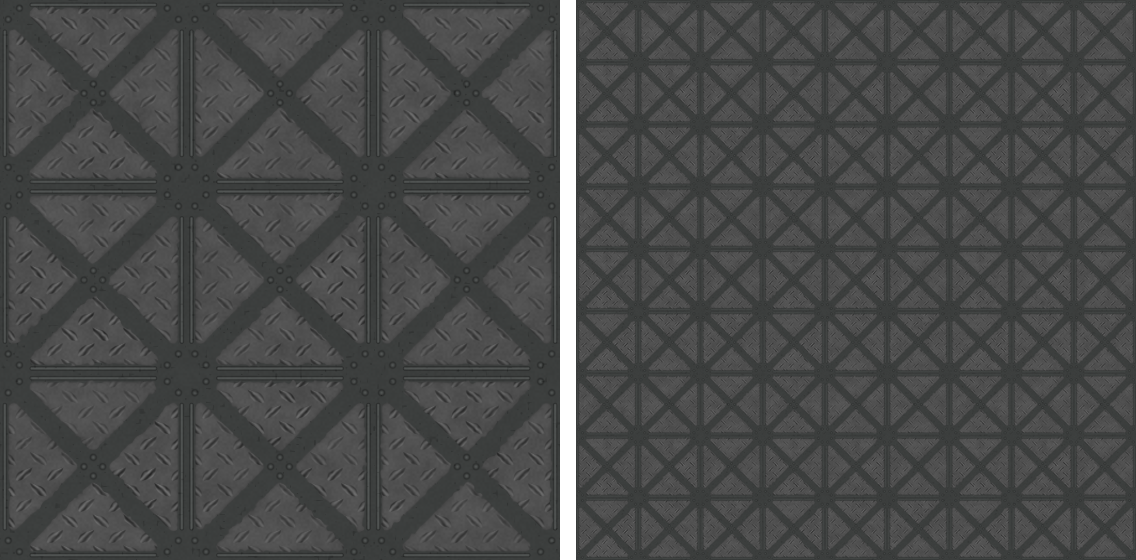
Left, the tile; right, the same tile 3 across and 3 down.
This texture is drawn by a Shadertoy shader. Its source:

```glsl
// Dark riveted steel lattice, 3 by 3 cells, over worn tread plate.
// Each cell folds into one triangle, whose rounded distance parts frame from
// plate; wrapping value noise adds grain, chipped edges and uneven wear.

float hash(vec2 p) {
    vec3 h = fract(p.xyx * 0.1031);
    h += dot(h, h.yzx + 33.33);
    return fract((h.x + h.y) * h.z);
}

// Value noise with n lattice cells across the canvas, wrapping at its edges
float noise(vec2 uv, float n) {
    vec2 p = uv * n, i = floor(p), f = fract(p);
    f = f * f * (3.0 - 2.0 * f);
    vec2 a = mod(i, n), b = mod(i + 1.0, n);
    return mix(mix(hash(a), hash(vec2(b.x, a.y)), f.x),
               mix(hash(vec2(a.x, b.y)), hash(b), f.x), f.y);
}

float segment(vec2 p, vec2 a, vec2 b) {
    vec2 e = b - a;
    return length(p - a - e * clamp(dot(p - a, e) / dot(e, e), 0.0, 1.0));
}

// Signed distance to the rounded triangular opening, for folded q
float opening(vec2 q) {
    const float radius = 0.027;
    vec2 apex = vec2(0.0, 0.112), corner = vec2(0.315, 0.427);
    float d = min(segment(q, apex, corner), segment(q, vec2(0.0, corner.y), corner));
    float side = max(q.y - corner.y, (q.x - q.y + apex.y) * 0.7071);
    return d * sign(side) - radius;
}

// Raised bead: pale core inside a dark groove
float bead(float d, float width) {
    float x = d / width;
    return 0.085 * exp(-x * x * 1.6) - 0.055 * exp(-pow((x - 1.5) / 0.5, 2.0));
}

// Pairs of slanted lens strokes, alternating in direction
float tread(vec2 g, float rough) {
    float relief = 0.0;
    for (int i = 0; i < 2; i++) {
        vec2 m = fract(g + 0.25 - 0.5 * float(i)) - 0.5;
        if (i == 0) m.x = -m.x;
        m = vec2(m.x + m.y, m.y - m.x) * 0.7071;
        m.x += 0.06 * clamp(m.y * 20.0, -1.0, 1.0);
        m.y += 0.035 * (rough - 0.5) + 0.25 * m.x * m.x;
        float lens = 1.0 - abs(m.y) / 0.19 - m.x * m.x / 0.12;
        relief += smoothstep(0.0, 0.4, lens) * (sin(m.y * 34.0) - 0.2);
    }
    return relief;
}

void mainImage(out vec4 fragColor, in vec2 fragCoord) {
    vec2 uv = fragCoord / iResolution.xy;
    vec2 cell = uv * 3.0;
    vec2 p = fract(cell) - 0.5;
    float px = 3.0 / iResolution.y;

    // Fold the cell into its upper right eighth
    vec2 q = abs(p);
    bool sideways = q.x > q.y;
    if (sideways) q = q.yx;

    float cloud = noise(uv, 24.0) * 0.6 + noise(uv, 60.0) * 0.4;
    float rough = noise(uv, 128.0);
    float grain = noise(uv, 256.0);

    // Plate: cloudy steel, with the tread worn differently in each triangle
    vec2 panel = floor(cell) * 2.0 + (sideways ? vec2(step(0.0, p.x), 7.0)
                                               : vec2(9.0, step(0.0, p.y)));
    float wear = mix(0.55, 1.0, hash(panel)) * mix(0.45, 1.15, noise(uv, 15.0));
    float plate = 0.314 + 0.06 * (cloud - 0.5) + 0.025 * (grain - 0.5);
    plate += 0.125 * wear * mix(0.6, 1.2, rough) * tread(cell * 6.0, rough);

    // Opening, with its edge chipped in places
    float chips = smoothstep(0.5, 0.85, noise(uv, 18.0));
    float d = opening(q) + (rough - 0.5) * (0.003 + 0.022 * chips);
    plate *= 1.0 - 0.16 * exp(min(d, 0.0) / 0.008);

    // Frame: speckled paint, ribs along the straight beams, rivets at the joints
    float frame = 0.24 + 0.014 * (grain - 0.5) + 0.01 * (cloud - 0.5);
    frame -= 0.04 * smoothstep(0.82, 1.0, noise(uv, 160.0));
    frame += bead(segment(q, vec2(0.0, 0.474), vec2(0.33, 0.474)), 0.0065);
    float rivet = min(length(q - vec2(0.0, 0.05)), length(q - vec2(0.396, 0.456)));
    frame += bead(rivet, 0.0105);

    float cover = smoothstep(-px, px, d);
    vec3 color = mix(vec3(plate), frame * vec3(0.975, 1.015, 1.0), cover);
    fragColor = vec4(color, 1.0);
}
```
